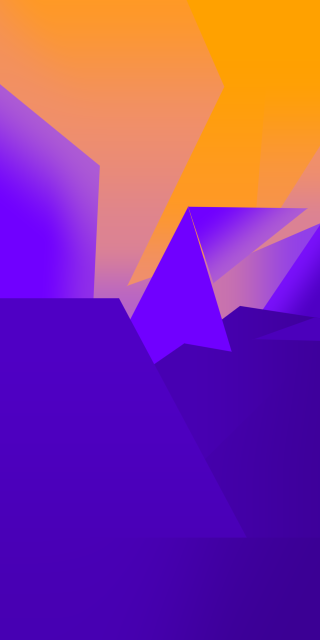
Give the GLSL for this background, as a WebGL 2 fragment shader.

```glsl
#version 300 es
precision highp float;
// Faceted violet peaks under an orange sky. Each facet is an intersection of
// half-planes, shaded with a soft gradient and layered from back to front.
// Space: x runs 0..1 and y runs 0..2, with the origin at the lower left.

uniform vec2 u_resolution;
out vec4 fragColor;

// Colours
const vec3 AMBER  = vec3(1.00, 0.63, 0.00);
const vec3 ORANGE = vec3(1.00, 0.60, 0.14);
const vec3 PEACH  = vec3(0.94, 0.56, 0.42);
const vec3 ROSE   = vec3(0.86, 0.51, 0.58);
const vec3 MAUVE  = vec3(0.68, 0.36, 0.83);
const vec3 LILAC  = vec3(0.57, 0.25, 0.91);
const vec3 VIOLET = vec3(0.44, 0.00, 1.00);
const vec3 INDIGO = vec3(0.31, 0.00, 0.77);
const vec3 GROUND = vec3(0.28, 0.00, 0.70);
const vec3 SHADE  = vec3(0.23, 0.00, 0.58);

// Corners of the facets
const vec2 SKY_TOP    = vec2(0.583, 2.000);
const vec2 SKY_KINK   = vec2(0.701, 1.729);
const vec2 SKY_TIP    = vec2(0.398, 1.107);
const vec2 BLOCK_LEFT = vec2(0.000, 1.737);
const vec2 BLOCK_PEAK = vec2(0.312, 1.482);
const vec2 BLOCK_FOOT = vec2(0.292, 1.065);
const vec2 APEX       = vec2(0.588, 1.354);
const vec2 FIN_TIP    = vec2(0.961, 1.349);
const vec2 FIN_ROOT   = vec2(0.667, 1.115);
const vec2 SPIKE_LEFT = vec2(0.406, 1.000);
const vec2 SPIKE_FOOT = vec2(0.724, 0.901);
const vec2 HILL_TOP   = vec2(0.576, 0.927);
const vec2 HILL_LEFT  = vec2(0.482, 0.862);
const vec2 RIDGE_LEFT = vec2(0.698, 1.005);
const vec2 RIDGE_TOP  = vec2(0.750, 1.044);
const vec2 RIDGE_END  = vec2(0.984, 1.008);
const vec2 SLOPE_HIGH = vec2(1.000, 1.302);
const vec2 SLOPE_LOW  = vec2(0.789, 1.211);
const vec2 SLAB_TOP   = vec2(0.372, 1.068);
const vec2 SLAB_FOOT  = vec2(0.771, 0.320);

// Signed distance to the line a-b, positive on its left
float side(vec2 p, vec2 a, vec2 b) {
    vec2 e = normalize(b - a), q = p - a;
    return e.x * q.y - e.y * q.x;
}

// Antialiased coverage of a signed distance, positive inside
float cover(float d) {
    float w = 0.7 / u_resolution.x;
    return smoothstep(-w, w, d);
}

// Ramp from 0 at a to 1 at b; a may exceed b
float ramp(float a, float b, float x) {
    float t = clamp((x - a) / (b - a), 0.0, 1.0);
    return t * t * (3.0 - 2.0 * t);
}

vec3 skyColor(vec2 p) {
    vec3 c = mix(ORANGE, PEACH, ramp(2.05, 1.55, p.y));
    c = mix(c, PEACH, 0.6 * ramp(0.12, -0.1, side(p, vec2(0.0, 2.0), vec2(0.2, 1.65))));
    c = mix(c, ROSE, ramp(1.65, 1.2, p.y));
    return mix(c, MAUVE, 0.8 * ramp(1.25, 1.03, p.y));
}

vec3 amberColor(vec2 p) {
    vec3 c = mix(AMBER, ORANGE, ramp(1.85, 1.35, p.y));
    float facet = cover(side(p, vec2(0.833, 1.753), vec2(0.802, 1.362)));
    c = mix(c, PEACH, 0.5 * facet * ramp(1.75, 1.35, p.y));
    return mix(c, PEACH, ramp(1.4, 1.12, p.y));
}

vec3 groundColor(vec2 p) {
    vec3 c = mix(GROUND, SHADE, 0.8 * ramp(0.55, 1.1, p.x));
    float facet = cover(side(p, vec2(1.0, 0.92), vec2(0.67, 0.594)));
    return mix(c, SHADE, 0.2 * facet * ramp(0.95, 0.5, p.y));
}

void main() {
    vec2 p = gl_FragCoord.xy / u_resolution * vec2(1.0, 2.0);

    // Sky and its bright facets
    vec3 col = skyColor(p);
    float amber = max(side(p, SKY_TOP, SKY_KINK), side(p, SKY_KINK, SKY_TIP));
    amber = min(amber, side(p, SKY_TIP, vec2(0.471, 1.133)));
    col = mix(col, amberColor(p), cover(amber));
    float blush = side(p, vec2(1.0, 1.544), SLOPE_LOW);
    col = mix(col, mix(PEACH, ROSE, ramp(1.5, 1.3, p.y)), cover(blush));

    // Distant slope on the right
    float slope = min(side(p, SLOPE_HIGH, SLOPE_LOW), p.x - APEX.x);
    vec3 slopeColor = mix(mix(ROSE, MAUVE, 0.4), LILAC, ramp(0.68, 0.96, p.x));
    float deep = side(p, vec2(1.0, 1.297), vec2(0.82, 1.031));
    slopeColor = mix(slopeColor, mix(mix(VIOLET, LILAC, 0.25), INDIGO, ramp(0.0, 0.13, deep)), cover(deep));
    col = mix(col, slopeColor, cover(slope));

    // Left block, glowing along its upper and right edges
    float roof = side(p, BLOCK_PEAK, BLOCK_LEFT);
    float wall = side(p, BLOCK_FOOT, BLOCK_PEAK);
    float glow = 1.0 - (1.0 - ramp(0.3, -0.02, roof)) * (1.0 - 0.5 * ramp(0.17, 0.0, wall));
    col = mix(col, mix(VIOLET, MAUVE, glow), cover(min(roof, wall)));

    // Fin, fading towards its lower edge
    float finEdge = side(p, FIN_ROOT, FIN_TIP);
    float fin = min(finEdge, min(side(p, FIN_TIP, APEX), side(p, APEX, FIN_ROOT)));
    col = mix(col, mix(VIOLET, MAUVE, ramp(0.19, -0.01, finEdge)), cover(fin));

    // Ridge with a lighter sliver
    float ridge = min(side(p, RIDGE_END, RIDGE_TOP), side(p, RIDGE_TOP, RIDGE_LEFT));
    col = mix(col, groundColor(p), cover(ridge));
    vec2 sliverTip = vec2(0.794, 0.940);
    float sliver = min(side(p, RIDGE_END, sliverTip), side(p, sliverTip, vec2(1.0, 0.935)));
    col = mix(col, mix(GROUND, INDIGO, 0.5), cover(min(sliver, ridge)));

    // Spike and the hill before it
    float spike = min(side(p, SPIKE_FOOT, APEX), side(p, APEX, SPIKE_LEFT));
    col = mix(col, VIOLET, cover(spike));
    float hill = min(side(p, SPIKE_FOOT, HILL_TOP), side(p, HILL_TOP, HILL_LEFT));
    col = mix(col, groundColor(p), cover(hill));

    // Front slab and floor
    float slab = min(SLAB_TOP.y - p.y, side(p, SLAB_FOOT, SLAB_TOP));
    col = mix(col, mix(GROUND, INDIGO, ramp(0.0, 1.0, p.y)), cover(slab));
    vec3 floorColor = mix(GROUND, SHADE, ramp(0.3, 1.1, p.x + 0.5 * (0.32 - p.y)));
    col = mix(col, floorColor, cover(SLAB_FOOT.y - p.y) * ramp(0.1, 0.75, p.x));

    fragColor = vec4(col, 1.0);
}
```
